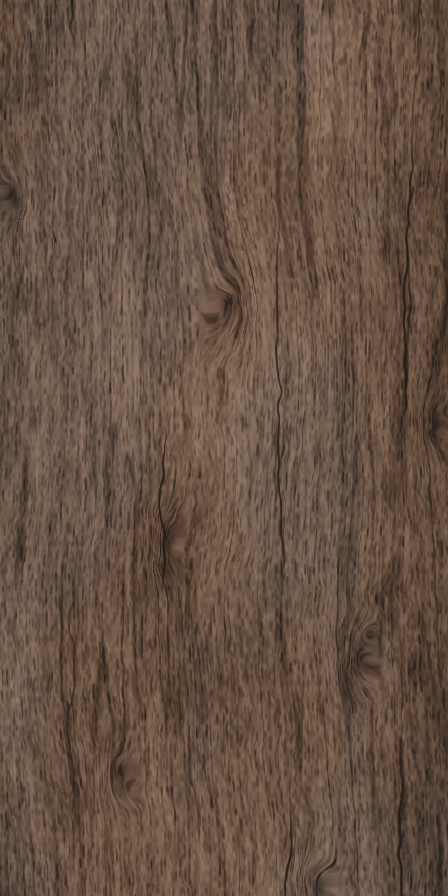
A WebGL 1 fragment shader for this texture:

```glsl
precision highp float;
// Weathered brown oak board: dense fine vertical grain, knots, pores and dark cracks.

uniform vec2 u_resolution;

const vec3 CRACK = vec3(0.13, 0.10, 0.08);
const vec3 DARK  = vec3(0.26, 0.20, 0.16);
const vec3 BROWN = vec3(0.36, 0.27, 0.21);
const vec3 TAN   = vec3(0.45, 0.35, 0.285);
const vec3 LIGHT = vec3(0.51, 0.41, 0.33);
const vec3 GREY  = vec3(0.40, 0.33, 0.285);
const vec3 LUMA  = vec3(0.299, 0.587, 0.114);

const float BASE_TONE     = 0.77;
const float PATCH_DEPTH   = 0.85;
const float BAND_DEPTH    = 0.22;
const float FIBRE_DEPTH   = 0.55;
const float SPECKLE_DEPTH = 0.50;
const float LINE_DEPTH    = 0.50;
const float PORE_DEPTH    = 0.42;
const float GREY_AMOUNT   = 0.80;
const float CRACK_WIDTH   = 0.0055;
const int KNOTS  = 7;
const int CRACKS = 4;

float hash(vec2 p) {
  return fract(sin(dot(p, vec2(127.1, 311.7))) * 43758.5453);
}

float noise(vec2 p) {
  vec2 i = floor(p), f = fract(p);
  f = f * f * (3.0 - 2.0 * f);
  return mix(mix(hash(i), hash(i + vec2(1.0, 0.0)), f.x),
             mix(hash(i + vec2(0.0, 1.0)), hash(i + 1.0), f.x), f.y);
}

float fbm(vec2 p) {
  float sum = 0.0, amp = 0.54;
  for (int i = 0; i < 4; i++) {
    sum += amp * noise(p);
    p = p * 2.03 + 17.3;
    amp *= 0.5;
  }
  return sum;
}

// x: sideways push on the grain, y: darkness of the knot hearts
vec2 knots(vec2 p) {
  vec2 result = vec2(0.0);
  for (int i = 0; i < KNOTS; i++) {
    float n = float(i);
    vec2 centre = vec2(fract(0.04 + 0.45 * n), 2.0 * fract(0.785 + 0.87 * n));
    centre.x += 0.08 * (hash(vec2(n, 4.0)) - 0.5);
    float size = mix(0.025, 0.055, hash(vec2(n, 9.0)));
    vec2 d = (p - centre) * vec2(1.0, 0.5);
    d += 0.022 * (vec2(noise(p * 22.0), noise(p * 22.0 + 50.0)) - 0.5);
    float r2 = dot(d, d) / (size * size);
    float side = hash(vec2(n, 2.0)) < 0.5 ? -1.0 : 1.0;
    result.x += side * 1.2 * size * exp(-r2);
    result.y += 0.55 * exp(-r2 * 6.0) + 0.22 * exp(-r2 * 0.8);
  }
  return result;
}

// x: sharp crack, y: soft stain beside it
vec2 cracks(vec2 p) {
  vec2 result = vec2(0.0);
  for (int i = 0; i < CRACKS; i++) {
    float n = float(i), row = n * 13.7;
    float path = fract(0.18 + 0.73 * n)
               + 0.06 * (noise(vec2(p.y * 1.6, row)) - 0.5)
               + 0.026 * (noise(vec2(p.y * 8.0, row + 3.0)) - 0.5)
               + 0.010 * (noise(vec2(p.y * 32.0, row + 5.0)) - 0.5);
    float gate = smoothstep(0.2 + 0.08 * n, 0.5 + 0.08 * n, noise(vec2(p.y * 2.3, row + 7.0)));
    float width = CRACK_WIDTH * gate * (0.2 + noise(vec2(p.y * 16.0, row + 9.0))) / (1.0 + 0.5 * n);
    float d = abs(p.x - path);
    result.x = max(result.x, gate * (1.0 - smoothstep(width * 0.4, width + 0.002, d)));
    result.y = max(result.y, gate * exp(-d * 38.0) / (1.0 + 0.9 * n));
  }
  return result;
}

// Short tapered dashes, shifted at random in every column
float pores(vec2 p) {
  float column = floor(p.x);
  p.y += 29.0 * hash(vec2(column, 3.0));
  vec2 cell = vec2(column, floor(p.y));
  float along = (fract(p.y) - 0.5) / mix(0.2, 0.5, hash(cell + 0.5));
  float across = abs(fract(p.x) - 0.35 - 0.3 * hash(cell + 7.0));
  float taper = clamp(1.6 - 1.6 * along * along, 0.0, 1.0);
  return taper * (1.0 - smoothstep(0.12, 0.34, across)) * smoothstep(0.3, 0.9, hash(cell + 11.0));
}

// Thin continuous lines along the contours of a stretched noise
float growthLines(vec2 p) {
  return smoothstep(0.82, 0.96, 1.0 - abs(2.0 * noise(p) - 1.0));
}

void main() {
  vec2 p = gl_FragCoord.xy / u_resolution * vec2(1.0, 2.0);
  vec2 knot = knots(p);
  vec2 crack = cracks(p);

  // Grain coordinate: its contours are the wood fibres
  float grain = p.x + knot.x
              + 0.09 * noise(p * vec2(1.8, 1.7))
              + 0.018 * noise(p * vec2(6.0, 4.5) + 8.0)
              + 0.006 * noise(p * vec2(14.0, 22.0));

  // Broad patches, fibres and fine flecks
  float patches = fbm(vec2(grain * 3.5, p.y * 1.8) + 31.0) - 0.5;
  float bands = noise(vec2(grain * 19.0, p.y * 1.2)) - 0.5;
  float fibre = 0.4 * noise(vec2(grain * 70.0, p.y * 5.0))
              + 0.9 * noise(vec2(grain * 165.0, p.y * 18.0)) - 0.65;
  float speckle = noise(vec2(grain * 225.0, p.y * 80.0)) - 0.5;

  // Growth lines at two scales, and pores
  float fade = noise(vec2(grain * 14.0, p.y * 3.5));
  float lines = growthLines(vec2(grain * 36.0, p.y * 1.3) + 5.0) * smoothstep(0.3, 0.7, fade)
              + 0.7 * growthLines(vec2(grain * 66.0, p.y * 2.5) + 40.0) * smoothstep(0.7, 0.3, fade);
  float dashes = pores(vec2(grain * 92.0, p.y * 20.0))
               + 0.8 * pores(vec2(grain * 127.0 + 60.0, p.y * 31.0));

  float tone = BASE_TONE + PATCH_DEPTH * patches + BAND_DEPTH * bands
             + FIBRE_DEPTH * fibre + SPECKLE_DEPTH * speckle
             - LINE_DEPTH * lines - PORE_DEPTH * dashes - knot.y - 0.35 * crack.y;
  tone -= 0.14 * smoothstep(0.755, 0.765, p.x + 0.01 * noise(p * vec2(3.0, 2.0)));
  tone -= 0.25 * (1.0 - smoothstep(0.0, 0.3, p.x)) * smoothstep(1.1, 1.9, p.y);

  vec3 color = mix(DARK, BROWN, clamp(tone / 0.4, -0.8, 1.0));
  color = mix(color, TAN, clamp((tone - 0.4) / 0.36, 0.0, 1.0));
  color += (LIGHT - TAN) * clamp((tone - 0.76) / 0.28, 0.0, 2.0);

  // Weathered grey areas, then cracks
  float weathered = smoothstep(0.38, 0.60, fbm(p * vec2(4.5, 2.0) + 90.0) + 0.08 * (0.5 - p.x));
  color = mix(color, GREY * dot(color, LUMA) / dot(GREY, LUMA), GREY_AMOUNT * weathered);
  color = mix(color, CRACK, 0.85 * crack.x);
  gl_FragColor = vec4(color, 1.0);
}
```
